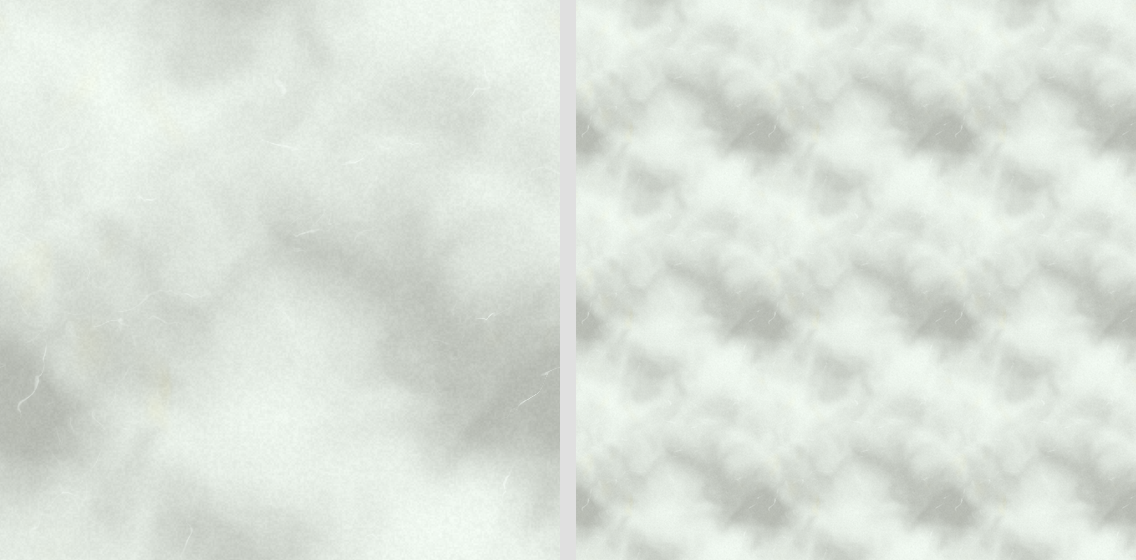
Left, the tile; right, the same tile 3 across and 3 down.
This texture is drawn by a three.js fragment shader. Its source:

```glsl
varying vec2 vUv;

const float TAU = 6.2831853;
const vec3 PEARL = vec3(0.928, 0.958, 0.928);
const vec3 SLATE = vec3(0.715, 0.730, 0.700);
const vec3 VEIN_WHITE = vec3(0.960, 0.985, 0.965);
const vec3 STAIN_SHIFT = vec3(0.004, -0.006, -0.040);

float hash(vec2 p, float seed) {
  vec3 q = fract(p.xyx * vec3(0.1031, 0.1030, 0.0973) + seed * 0.317);
  q += dot(q, q.yzx + 33.33);
  return fract((q.x + q.y) * q.z);
}

// Value noise from -1 to 1 that wraps after a whole number of cells
float wrapNoise(vec2 p, float cells, float seed) {
  vec2 g = p * cells;
  vec2 i = floor(g);
  vec2 f = g - i;
  f = f * f * f * (f * (f * 6.0 - 15.0) + 10.0);
  vec2 a = mod(i, cells);
  vec2 b = mod(i + 1.0, cells);
  float low = mix(hash(a, seed), hash(vec2(b.x, a.y), seed), f.x);
  float high = mix(hash(vec2(a.x, b.y), seed), hash(b, seed), f.x);
  return mix(low, high, f.y) * 2.0 - 1.0;
}

// Layered sines with whole wave counts, scaled to unit deviation
float waves(vec2 p, float maxCount, float seed) {
  float sum = 0.0;
  float power = 0.0;
  for (int i = 0; i < 32; i++) {
    float n = float(i);
    vec2 dir = vec2(hash(vec2(n, 1.0), seed), hash(vec2(n, 2.0), seed));
    vec2 count = floor((dir * 2.0 - 1.0) * maxCount + 0.5);
    float sq = dot(count, count);
    float amp = sq / (1.0 + pow(sq, 1.7));
    sum += amp * cos(TAU * (dot(count, p) + hash(vec2(n, 3.0), seed)));
    power += 0.5 * amp * amp;
  }
  return sum / sqrt(power);
}

vec2 warp(vec2 p, float cells, float amount, float seed) {
  return p + amount * vec2(wrapNoise(p, cells, seed), wrapNoise(p, cells, seed + 1.0));
}

// Winding horizontal band of shadow
float shadowBand(vec2 p) {
  float centre = 0.41 + 0.11 * sin(TAU * (p.x - 0.35));
  return exp(2.2 * (cos(TAU * (p.y - centre)) - 1.0));
}

// Broad shadows with smaller mottling on top
float cloudTone(vec2 p) {
  vec2 q = warp(warp(p, 6.0, 0.05, 3.0), 14.0, 0.018, 5.0);
  float tone = 1.85 * (shadowBand(q) - 0.29) + 0.48 * waves(q, 4.0, 11.0);
  tone += 0.36 * waves(q, 9.0, 17.0);
  tone += 0.36 * wrapNoise(q, 10.0, 13.0) + 0.21 * wrapNoise(q, 22.0, 14.0);
  tone += 0.12 * wrapNoise(p, 47.0, 15.0);
  return clamp(tone, -2.4, 2.3);
}

// Sparse tapered strokes, at most one in each cell
float strokes(vec2 p, float cells, float width, float share, float seed) {
  vec2 g = p * cells;
  vec2 base = floor(g);
  float ink = 0.0;
  for (int y = -1; y <= 1; y++) {
    for (int x = -1; x <= 1; x++) {
      vec2 cell = base + vec2(float(x), float(y));
      vec2 id = mod(cell, cells);
      vec2 centre = 0.2 + 0.6 * vec2(hash(id, seed), hash(id, seed + 1.0));
      float angle = 2.5 * hash(id, seed + 2.0) - 0.4;
      float reach = mix(0.2, 0.55, hash(id, seed + 3.0));
      vec2 d = g - cell - centre;
      vec2 axis = vec2(cos(angle), sin(angle));
      float along = dot(d, axis) / reach;
      float across = abs(dot(d, vec2(-axis.y, axis.x))) / cells;
      float taper = 1.0 - smoothstep(0.3, 1.0, abs(along));
      float line = 1.0 - smoothstep(0.0, width, across);
      float glow = 0.25 * exp(-across / (width * 2.0));
      float present = step(hash(id, seed + 4.0), share);
      ink = max(ink, present * taper * (line + glow));
    }
  }
  return min(ink, 1.0);
}

float veins(vec2 p) {
  vec2 bent = warp(warp(p, 19.0, 0.020, 21.0), 47.0, 0.009, 23.0);
  bent = warp(bent, 95.0, 0.003, 29.0);
  float gaps = smoothstep(-0.5, 0.5, wrapNoise(p, 38.0, 25.0));
  float patches = smoothstep(-0.4, 0.5, wrapNoise(p, 5.0, 27.0));
  float bold = strokes(bent, 5.0, 0.0030, 0.5, 31.0);
  float fine = strokes(bent, 11.0, 0.0028, 0.6, 41.0);
  float wisps = strokes(bent, 19.0, 0.0034, 0.6, 71.0);
  return bold * mix(0.15, 0.55, gaps) + patches * mix(0.4, 1.0, gaps) * (0.36 * fine + 0.2 * wisps);
}

void main() {
  // Soft grey clouds
  float tone = cloudTone(vUv);
  vec3 color = mix(PEARL, SLATE, 0.26 + 0.22 * tone + 0.035 * tone * tone);

  // Small faint warm stains
  float stain = smoothstep(1.2, 3.0, waves(warp(vUv, 15.0, 0.03, 51.0), 9.0, 53.0));
  color += STAIN_SHIFT * stain * (0.6 + 0.6 * wrapNoise(vUv, 26.0, 55.0));

  // Broken white veins
  color = mix(color, VEIN_WHITE, clamp(veins(vUv), 0.0, 0.8));

  // Fine stone grain
  float grain = 0.017 * wrapNoise(vUv, 320.0, 61.0) + 0.009 * wrapNoise(vUv, 150.0, 63.0);
  gl_FragColor = vec4(color + grain, 1.0);
}
```
